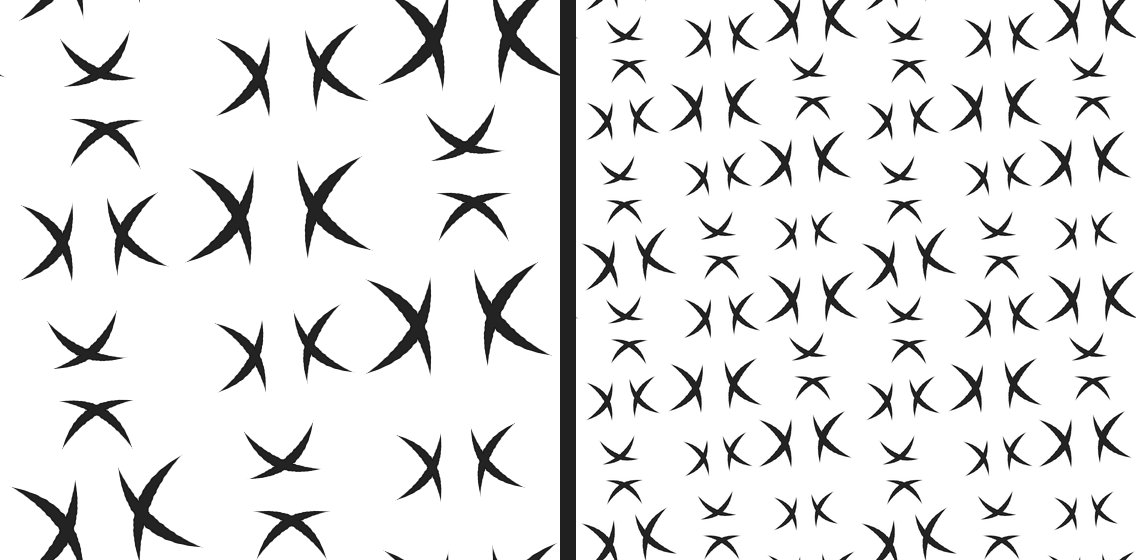
Left, the tile; right, the same tile 2 across and 2 down.
Give the GLSL for this pattern, as a WebGL 1 fragment shader.

```glsl
precision highp float;
// Pairs of crossed, tapering brush blades scattered in ink on white paper.
// Each cell of a wrapping grid holds one pair, set back to back; a blade is
// a thin crescent bounded by two parabolas. Hashes vary place, size and tilt.

uniform vec2 u_resolution;

#define GRID vec2(3.0, 4.0)       // cells across and up the tile
#define JITTER vec2(0.06, 0.05)   // displacement, in cells
#define STAGGER 0.22              // vertical shift between columns, in cells
#define BLADE_REACH 0.1016        // half length of the largest blade
#define BLADE_BOW 0.30            // bend, in half lengths
#define BLADE_HALF_WIDTH 0.115    // thickness, in half lengths
#define PAIR_GAP 0.667            // half distance between paired marks
#define LEAN 0.14                 // slant of the pairs, radians
#define RAGGED 0.004              // roughness of the blade edges

const float HALF_PI = 1.570796;
const vec3 PAPER = vec3(1.0);
const vec3 INK = vec3(0.137);
const vec3 RIM = vec3(0.09);

float hash(vec2 p) {
  return fract(sin(dot(p, vec2(127.1, 311.7))) * 43758.5453);
}

vec2 rotate(vec2 p, float angle) {
  float c = cos(angle), s = sin(angle);
  return vec2(c * p.x - s * p.y, s * p.x + c * p.y);
}

// Signed distance to a crescent through the origin, bowed towards -x
float blade(vec2 p) {
  const vec2 along = vec2(0.557, 0.833);
  p -= vec2(0.34, -0.01);
  float t = dot(p, along);
  float v = dot(p, vec2(-along.y, along.x));
  float taper = 1.0 - t * t;
  float rough = RAGGED * (sin(31.0 * t) + sin(57.0 * t + v * 40.0));
  float halfWidth = taper * (BLADE_HALF_WIDTH + rough);
  float slope = 2.0 * BLADE_BOW * t;
  return (abs(v - BLADE_BOW * taper) - halfWidth) / sqrt(1.0 + slope * slope);
}

// Two mirrored blades crossing at the origin, opening towards +x
float mark(vec2 p) {
  return min(blade(p), blade(vec2(p.x, -p.y)));
}

// Two marks back to back; the left one leans back upright
float markPair(vec2 p) {
  vec2 q = vec2(abs(p.x) - PAIR_GAP, p.y);
  return mark(rotate(q, -LEAN * step(p.x, 0.0)));
}

// Distance to the pair that belongs to one grid cell
float cellPair(vec2 uv, vec2 cell) {
  vec2 id = mod(cell, GRID);
  vec2 wobble = vec2(hash(id + 3.1), hash(id + 7.7)) * 2.0 - 1.0;
  vec2 center = cell + 0.5 + JITTER * wobble;
  center.y += STAGGER * (id.x - 1.0);

  // Kinds: 0 large and level, 1 small and upright, 2 medium and level
  float kind = mod(id.x + 2.0 - abs(id.y - 2.0), 3.0);
  float upright = step(0.5, kind) * step(kind, 1.5);
  float medium = step(1.5, kind);
  float size = mix(1.0, 0.74, upright);
  size = mix(size, mix(0.66, 0.88, hash(id + 11.3)), medium);

  float swing = hash(id + 17.9) * 2.0 - 1.0;
  float angle = LEAN + upright * HALF_PI + 0.15 * swing * swing * swing;
  float reach = BLADE_REACH * size;
  return markPair(rotate(uv - center / GRID, -angle) / reach) * reach;
}

void main() {
  vec2 uv = gl_FragCoord.xy / u_resolution;
  float pixel = 1.0 / min(u_resolution.x, u_resolution.y);
  vec2 home = floor(uv * GRID);

  // Nearest mark among the surrounding cells
  float dist = 1.0;
  for (int j = -1; j <= 1; j++) {
    for (int i = -1; i <= 1; i++) {
      dist = min(dist, cellPair(uv, home + vec2(float(i), float(j))));
    }
  }

  // Ink with a slightly darker rim, on white
  vec3 ink = mix(RIM, INK, smoothstep(0.002, 0.0034, -dist));
  float cover = 1.0 - smoothstep(-0.75 * pixel, 0.75 * pixel, dist);
  gl_FragColor = vec4(mix(PAPER, ink, cover), 1.0);
}
```
